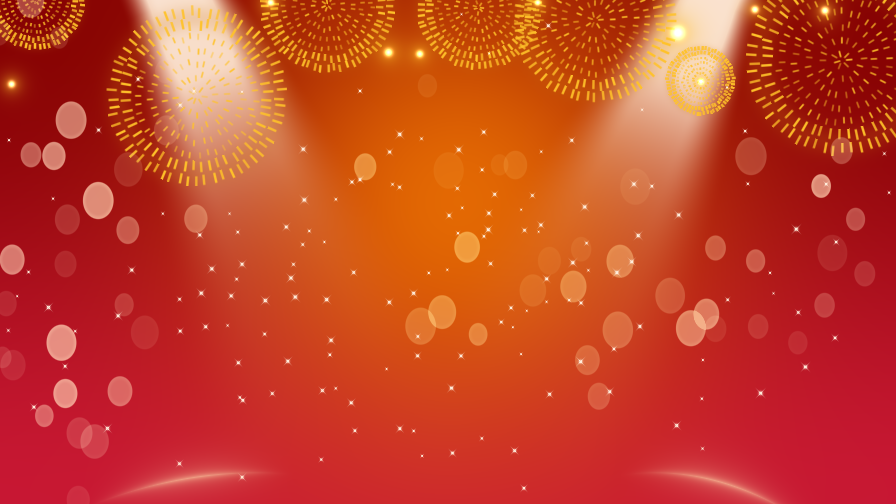
This background is drawn by a Shadertoy shader. Its source:

```glsl
const float TAU = 6.2832;
const vec3 CREAM = vec3(1.0, 0.93, 0.86);
const vec3 GOLD = vec3(1.0, 0.76, 0.16);

vec3 hash3(vec2 p) {
    vec3 q = fract(p.xyx * vec3(0.1031, 0.1030, 0.0973));
    q += dot(q, q.yxz + 33.33);
    return fract((q.xxy + q.yzz) * q.zyx);
}

// 1 inside, 0 outside, softened over about one pixel
float fill(float d) {
    float soft = 0.8 / iResolution.y;
    return 1.0 - smoothstep(-soft, soft, d);
}

float bell(vec2 p, vec2 centre, vec2 size) {
    vec2 q = (p - centre) / size;
    return exp(-dot(q, q));
}

// Widening spotlight that fades along its axis
float beam(vec2 p, vec2 top, vec2 target, float width) {
    vec2 axis = normalize(target - top);
    vec2 q = p - top;
    float along = max(dot(q, axis), 0.0);
    float across = abs(q.x * axis.y - q.y * axis.x);
    float reach = width + 0.18 * along;
    float fade = 0.8 * exp(-along * along * 9.0) + 0.2 * exp(-along * along * 2.5);
    return (1.0 - smoothstep(reach * 0.4, reach * 1.2, across)) * fade;
}

// Rings of radial dashes, longer and denser toward the rim
float firework(vec2 p, vec2 centre, float radius) {
    vec2 q = p - centre;
    float r = length(q) / radius;
    float ring = floor(r * 7.0);
    float outer = step(5.0, ring);
    float spokes = 7.0 + 9.0 * ring;
    float turn = (atan(q.y, q.x) / TAU + 0.5) * spokes + 0.37 * ring;
    vec3 h = hash3(vec2(mod(floor(turn), spokes), ring + 40.0 * centre.x));
    float across = abs(fract(turn) - 0.5 + 0.4 * (h.z - 0.5)) * TAU / spokes * r * radius;
    float along = abs(fract(r * 7.0) - 0.5 + 0.35 * (h.x - 0.5));
    float dash = fill(across - 0.0018 - 0.0006 * outer);
    dash *= 1.0 - smoothstep(0.15, 0.32, along - 0.16 * outer);
    return dash * step(r, 1.0) * mix(0.4 + 0.5 * h.y, 0.7 + 0.3 * h.y, outer);
}

// Scattered translucent ovals, kept to loose clusters
float bokeh(vec2 p, float cell, float seed) {
    float light = 0.0;
    for (int j = -1; j <= 1; j++)
    for (int i = -1; i <= 1; i++) {
        vec2 id = floor(p / cell) + vec2(i, j);
        vec3 h = hash3(id + seed), k = hash3(id + seed + 71.0);
        vec2 centre = (id + h.xy) * cell;
        float density = bell(centre, vec2(0.13, 0.38), vec2(0.17, 0.5))
                      + bell(centre, vec2(1.08, 0.5), vec2(0.24, 0.24))
                      + bell(centre, vec2(1.6, 0.45), vec2(0.14, 0.23));
        float size = mix(0.020, 0.036, h.z);
        float d = length((p - centre) * vec2(1.15, 0.95)) - size;
        float rim = 0.85 + 0.15 * smoothstep(-0.01, 0.0, d);
        light += fill(d) * rim * step(k.x, 0.85 * density) * mix(0.12, 0.8, k.y * k.y);
    }
    return min(light, 0.85);
}

// Tiny sparkles with diagonal points
float sparkles(vec2 p, float cell, float seed) {
    vec2 id = floor(p / cell);
    vec3 h = hash3(id + seed), k = hash3(id + seed + 78.0);
    vec2 centre = (id + 0.2 + 0.6 * h.xy) * cell;
    float density = bell(centre, vec2(0.92, 0.48), vec2(0.6, 0.32));
    vec2 q = abs(p - centre);
    float size = mix(0.004, 0.012, h.z);
    float points = fill(abs(q.x - q.y) - 0.001) * (1.0 - smoothstep(0.0, size, q.x));
    float core = exp(-dot(q, q) / (size * size * 0.1));
    return (core + 0.6 * points) * step(k.x, 0.65 * density);
}

// Soft curved edge with a wide haze
float sweep(vec2 p, float tip, float bend, float side) {
    float x = (p.x - tip) * side;
    float d = p.y - 0.062 + bend * x * x;
    float ends = smoothstep(-0.08, 0.12, x) * (1.0 - smoothstep(0.14, 0.36, x));
    return ends * (0.4 * exp(-abs(d) / 0.006) + 0.35 * exp(-abs(d) / 0.03));
}

void mainImage(out vec4 fragColor, in vec2 fragCoord) {
    vec2 p = fragCoord / iResolution.y;

    // Crimson backdrop with a central orange glow
    vec3 col = mix(vec3(0.78, 0.09, 0.20), vec3(0.52, 0.0, 0.01), smoothstep(0.0, 0.95, p.y));
    float glow = bell(p, vec2(0.91, 0.60), vec2(0.46, 0.47));
    col = mix(col, vec3(0.89, 0.41, 0.01), glow);

    // Spotlights
    float light = beam(p, vec2(0.355, 1.0), vec2(0.57, 0.45), 0.095)
                + beam(p, vec2(1.41, 1.0), vec2(1.13, 0.37), 0.085);
    col = mix(col, mix(vec3(0.92, 0.68, 0.52), CREAM, light), min(light * 1.15, 0.95));

    // Fireworks: centre and radius
    vec3 bursts[7] = vec3[7](vec3(0.39, 0.81, 0.18), vec3(0.07, 1.0, 0.10),
        vec3(0.65, 0.99, 0.135), vec3(0.95, 0.985, 0.125), vec3(1.18, 0.96, 0.165),
        vec3(1.67, 0.88, 0.19), vec3(1.39, 0.84, 0.07));
    for (int i = 0; i < 7; i++) {
        vec3 b = bursts[i];
        float rim = (length(p - b.xy) / b.z - 0.86) / 0.15;
        col = mix(col, vec3(0.80, 0.46, 0.08), 0.22 * exp(-rim * rim));
        col = mix(col, GOLD, firework(p, b.xy, b.z));
    }

    // Flares: centre and size
    vec3 flares[9] = vec3[9](vec3(0.771, 0.896, 0.014), vec3(0.833, 0.893, 0.012),
        vec3(1.345, 0.935, 0.022), vec3(1.498, 0.981, 0.012), vec3(1.637, 0.979, 0.013),
        vec3(0.023, 0.833, 0.012), vec3(0.537, 0.995, 0.012), vec3(1.067, 0.995, 0.01),
        vec3(1.391, 0.838, 0.01));
    for (int i = 0; i < 9; i++) {
        float r = length(p - flares[i].xy) / flares[i].z;
        col = mix(col, GOLD, 0.85 * exp(-r * 0.9));
        col += CREAM * exp(-r * r * 4.0);
    }

    // Ovals, sparkles and floor sweeps
    vec3 ovalColour = mix(vec3(1.0, 0.80, 0.70), vec3(0.98, 0.72, 0.34), glow);
    col = mix(col, ovalColour, bokeh(p, 0.092, 7.0));
    col = mix(col, CREAM, min(sparkles(p, 0.062, 15.0) + sparkles(p, 0.085, 40.0), 1.0));
    col = mix(col, vec3(0.98, 0.78, 0.62), sweep(p, 0.51, 0.6, -1.0) + sweep(p, 1.3, 1.1, 1.0));

    fragColor = vec4(clamp(col, 0.0, 1.0), 1.0);
}
```
